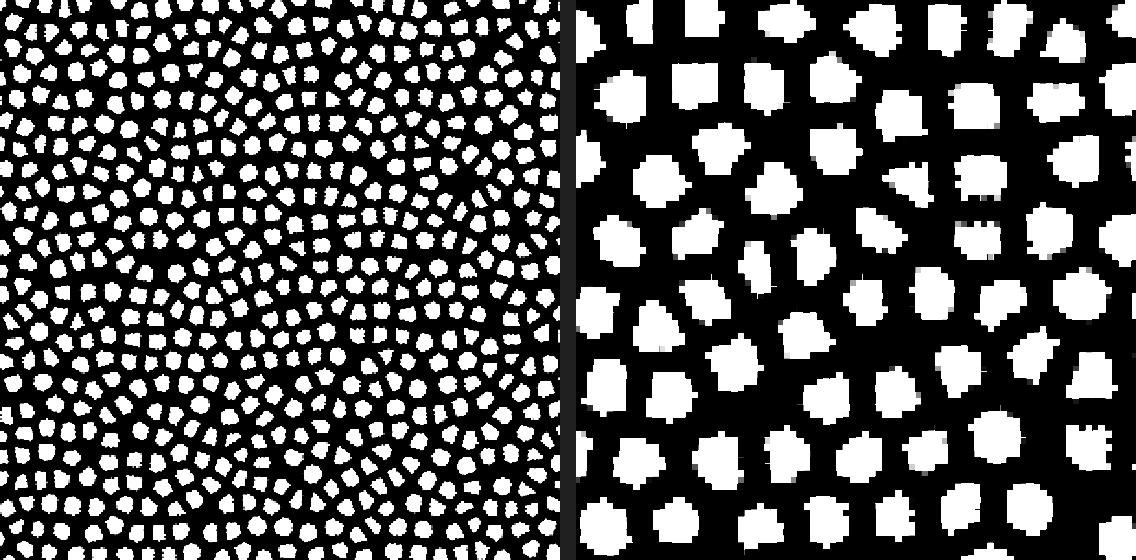
Left, the full canvas; right, a detail of the centre.
A Shadertoy shader for this pattern:

```glsl
// Scattered white grains with stepped edges on black, kept apart by even gaps.
#define GRAINS 23.4        // cells along the canvas height
#define TEXELS 256.0       // edge steps along the canvas height
#define JITTER 0.8         // random shift inside a cell
#define REACH 1.06         // distance below which grains repel
#define PUSH 0.35          // strength of that repulsion
#define MAX_RADIUS 0.39    // largest grain, in cells
#define GAP 0.15           // least inset from the border between grains
#define GAP_VARIATION 0.07 // extra random inset
#define RIPPLE 0.018       // unevenness of the outline
#define SOFTNESS 0.25      // edge blur in pixels

const vec3 BACKGROUND = vec3(0.0);
const vec3 GRAIN = vec3(1.0);

// Two random values in 0..1 for an integer cell
vec2 hash2(ivec2 cell) {
    uvec2 v = uvec2(cell + 4096) * 1664525u + 1013904223u;
    v.x += v.y * 1664525u;
    v.y += v.x * 1664525u;
    v ^= v >> 16u;
    v.x += v.y * 1664525u;
    v.y += v.x * 1664525u;
    v ^= v >> 16u;
    return vec2(v & 65535u) / 65535.0;
}

// Jittered point on a grid with every other row shifted by half a cell
vec2 seedPoint(ivec2 cell) {
    vec2 stagger = vec2(0.5 * float(cell.y & 1), 0.0);
    return vec2(cell) + 0.25 + stagger + JITTER * (hash2(cell) - 0.5);
}

// Seed point pushed away from its close neighbours
vec2 grainCentre(ivec2 cell) {
    vec2 seed = seedPoint(cell);
    vec2 shift = vec2(0.0);
    for (int j = -1; j <= 1; j++)
    for (int i = -1; i <= 1; i++) {
        if (i == 0 && j == 0) continue;
        vec2 away = seed - seedPoint(cell + ivec2(i, j));
        float dist = max(length(away), 0.001);
        shift += away / dist * max(REACH - dist, 0.0);
    }
    return seed + PUSH * shift;
}

// Inside distance: a disc trimmed by the borders to nearby grains
float grainDistance(vec2 p) {
    ivec2 base = ivec2(floor(p));
    ivec2 owner = base;
    vec2 offsets[25];
    vec2 nearest = vec2(9.0);
    for (int k = 0; k < 25; k++) {
        ivec2 cell = base + ivec2(k % 5, k / 5) - 2;
        offsets[k] = grainCentre(cell) - p;
        if (dot(offsets[k], offsets[k]) < dot(nearest, nearest)) {
            nearest = offsets[k];
            owner = cell;
        }
    }

    float border = 9.0;
    for (int k = 0; k < 25; k++) {
        vec2 span = offsets[k] - nearest;
        float len = length(span);
        if (len > 0.001)
            border = min(border, dot(0.5 * (offsets[k] + nearest), span / len));
    }

    vec2 rnd = hash2(owner + ivec2(517, 291));
    float angle = atan(nearest.y, nearest.x + 1e-5);
    float ripple = RIPPLE * sin(9.0 * angle + 6.2832 * rnd.y);
    float inset = GAP + GAP_VARIATION * rnd.x;
    return min(MAX_RADIUS - length(nearest), border - inset) + ripple;
}

// Snap to step centres, blending over one pixel where steps meet
vec2 steppedCoord(vec2 t, float pixel) {
    vec2 seam = floor(t + 0.5);
    return seam + clamp((t - seam) / min(pixel, 1.0), -0.5, 0.5);
}

void mainImage(out vec4 fragColor, in vec2 fragCoord) {
    float pixel = 1.0 / iResolution.y;
    vec2 uv = steppedCoord(fragCoord * pixel * TEXELS, pixel * TEXELS) / TEXELS;
    float d = grainDistance(uv * GRAINS);
    float blur = SOFTNESS * pixel * GRAINS;
    fragColor = vec4(mix(BACKGROUND, GRAIN, smoothstep(-blur, blur, d)), 1.0);
}
```
